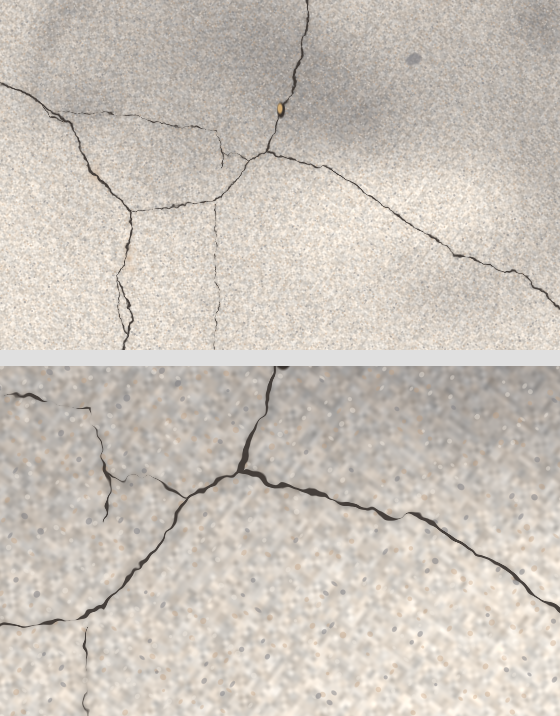
Top: the whole. Bottom: its middle third, enlarged.
A WebGL 1 fragment shader for this texture:

```glsl
precision highp float;

uniform vec2 u_resolution;

const vec3 SUNLIT = vec3(0.885, 0.852, 0.811);
const vec3 SHADED = vec3(0.600, 0.580, 0.565);
const vec3 CREVICE = vec3(0.22, 0.195, 0.18);
const vec3 RUST = vec3(0.76, 0.62, 0.49);
const vec3 SLATE = vec3(0.50, 0.50, 0.52);
const vec3 QUARTZ = vec3(0.96, 0.93, 0.89);
const vec3 STRAW = vec3(0.83, 0.68, 0.46);
const mat2 TURN = mat2(0.8, 0.6, -0.6, 0.8);

float hash(vec2 p) {
  return fract(sin(dot(p, vec2(127.1, 311.7))) * 43758.5453);
}

float noise(vec2 p) {
  vec2 i = floor(p);
  vec2 f = fract(p);
  f = f * f * (3.0 - 2.0 * f);
  vec2 e = vec2(1.0, 0.0);
  return mix(mix(hash(i), hash(i + e.xy), f.x),
             mix(hash(i + e.yx), hash(i + e.xx), f.x), f.y);
}

float fbm(vec2 p) {
  float sum = 0.0;
  float gain = 0.5;
  for (int i = 0; i < 4; i++) {
    sum += gain * noise(p);
    p = TURN * p * 2.03 + 17.3;
    gain *= 0.5;
  }
  return sum;
}

vec2 jitter(vec2 p) {
  return vec2(noise(p), noise(p + 41.7)) - 0.5;
}

float segment(vec2 p, vec2 a, vec2 b) {
  vec2 ab = b - a;
  return length(p - a - ab * clamp(dot(p - a, ab) / dot(ab, ab), 0.0, 1.0));
}

// Distance to a two-piece crack, less its half width
float bend(vec2 p, vec2 a, vec2 b, vec2 c, float halfWidth) {
  return min(segment(p, a, b), segment(p, b, c)) - halfWidth;
}

float softBlob(vec2 p, vec2 center, vec2 radius) {
  vec2 v = (p - center) / radius;
  return exp(-dot(v, v));
}

float disc(vec2 p, vec2 center, vec2 radius, float blur) {
  float d = (length((p - center) / radius) - 1.0) * min(radius.x, radius.y);
  return 1.0 - smoothstep(-blur, blur, d);
}

// Scattered stones, at most one in each cell of a turned grid
float stones(vec2 p, float scale, float share, float seed, float px) {
  vec2 g = TURN * p * scale;
  vec2 cell = floor(g);
  vec2 center = 0.3 + 0.4 * vec2(hash(cell + seed), hash(cell + seed + 9.2));
  vec2 radius = 0.14 + 0.2 * vec2(hash(cell + seed + 3.7), hash(cell + seed + 5.1));
  return step(hash(cell + seed + 13.9), share) * disc(fract(g), center, radius, px * scale * 0.7);
}

float shadows(vec2 p) {
  vec2 q = p + 0.12 * jitter(p * 5.0);
  float s = 0.36 * smoothstep(0.3, 0.85, p.y) + 0.5 * (fbm(p * 3.0) - 0.47);
  s += 0.36 * softBlob(q, vec2(0.72, 0.87), vec2(0.28, 0.17));
  s += 0.46 * softBlob(q, vec2(0.98, 0.71), vec2(0.20, 0.12));
  s += 0.55 * softBlob(q, vec2(1.58, 0.93), vec2(0.14, 0.12));
  s += 0.36 * softBlob(q, vec2(0.27, 0.72), vec2(0.11, 0.07));
  s += 0.32 * softBlob(q - vec2(0.25 * (p.y - 0.9), 0.0), vec2(0.14, 0.9), vec2(0.04, 0.2));
  s += 0.38 * softBlob(q, vec2(1.56, 0.45), vec2(0.16, 0.24));
  s += 0.28 * softBlob(q, vec2(1.28, 0.13), vec2(0.24, 0.13));
  s += 0.18 * softBlob(q, vec2(0.55, 0.56), vec2(0.24, 0.13));
  s -= 0.26 * softBlob(q, vec2(1.2, 0.43), vec2(0.24, 0.12));
  return clamp(s + 0.03, -0.1, 1.0);
}

float cracks(vec2 p) {
  vec2 q = p + 0.014 * jitter(p * 24.0) + 0.008 * jitter(TURN * p * 64.0) + 0.004 * jitter(p * 150.0);
  vec2 fork = vec2(0.76, 0.571);
  vec2 knee = vec2(0.713, 0.54);
  vec2 joint = vec2(0.371, 0.396);
  // Upper crack and its lower branch
  float d = bend(q, vec2(0.882, 1.02), vec2(0.867, 0.844), vec2(0.833, 0.74), 0.0026);
  d = min(d, bend(q, vec2(0.833, 0.74), vec2(0.798, 0.667), fork, 0.0016));
  d = min(d, bend(q, fork, knee, vec2(0.635, 0.433), 0.0013));
  d = min(d, bend(q, vec2(0.635, 0.433), vec2(0.5, 0.408), joint, 0.0008));
  // Right crack
  d = min(d, bend(q, fork, vec2(0.958, 0.51), vec2(1.135, 0.39), 0.0014));
  d = min(d, bend(q, vec2(1.135, 0.39), vec2(1.296, 0.275), vec2(1.49, 0.213), 0.0017));
  d = min(d, segment(q, vec2(1.49, 0.213), vec2(1.62, 0.105)) - 0.0019);
  // Left crack with its side loops
  d = min(d, bend(q, vec2(-0.02, 0.775), vec2(0.104, 0.719), vec2(0.204, 0.642), 0.0022));
  d = min(d, bend(q, vec2(0.204, 0.642), vec2(0.26, 0.517), joint, 0.0024));
  d = min(d, bend(q, joint, vec2(0.367, 0.27), vec2(0.342, 0.208), 0.0018));
  d = min(d, bend(q, vec2(0.342, 0.208), vec2(0.375, 0.083), vec2(0.342, -0.02), 0.0021));
  d = min(d, bend(q, vec2(0.342, 0.208), vec2(0.338, 0.1), vec2(0.36, 0.05), 0.0010));
  d = min(d, bend(q, vec2(0.115, 0.715), vec2(0.14, 0.67), vec2(0.18, 0.655), 0.0010));
  // Hairlines
  d = min(d, bend(q, vec2(0.17, 0.676), vec2(0.385, 0.671), vec2(0.51, 0.64), 0.0006));
  d = min(d, bend(q, vec2(0.51, 0.64), vec2(0.625, 0.631), vec2(0.638, 0.567), 0.0006));
  d = min(d, bend(q, knee, vec2(0.638, 0.567), vec2(0.635, 0.52), 0.0004));
  d = min(d, bend(q, vec2(0.617, 0.417), vec2(0.61, 0.27), vec2(0.629, 0.156), 0.0));
  d = min(d, segment(q, vec2(0.629, 0.156), vec2(0.608, -0.02)));
  return d + 0.003 * (noise(p * 60.0) - 0.5);
}

void main() {
  float px = 1.0 / u_resolution.y;
  vec2 p = gl_FragCoord.xy * px;
  vec3 color = mix(SUNLIT, SHADED, shadows(p));

  // Sandy grain and small aggregate
  vec2 sand = TURN * p;
  float grain = 0.22 * (noise(sand * 210.0) - 0.5) + 0.11 * (noise(sand * 105.0) - 0.5);
  color *= 1.0 + grain;
  color += vec3(0.03, 0.0, -0.03) * (noise(sand * 130.0 + 7.0) - 0.5);
  color = mix(color, RUST, 0.35 * stones(p, 105.0, 0.12, 2.0, px));
  color = mix(color, QUARTZ, 0.4 * stones(p, 120.0, 0.14, 31.0, px));
  color = mix(color, SLATE, 0.5 * stones(p, 95.0, 0.08, 57.0, px));
  color = mix(color, SLATE, 0.65 * disc(p + 0.01 * jitter(p * 50.0), vec2(1.181, 0.829), vec2(0.021, 0.017), 0.005));

  // Chipped edges, open cracks and a caught husk
  float chips = softBlob(p, vec2(0.273, 0.5), vec2(0.016, 0.03)) + softBlob(p, vec2(0.372, 0.26), vec2(0.018, 0.035));
  color = mix(color, mix(RUST, QUARTZ, noise(p * 65.0)), 0.6 * min(chips, 1.0));
  float gap = cracks(p);
  color *= 1.0 - 0.12 * exp(-max(gap, 0.0) * 260.0);
  color = mix(color, CREVICE, 0.9 * (1.0 - smoothstep(-0.7 * px, 0.8 * px, gap)));
  color = mix(color, CREVICE, disc(p, vec2(0.803, 0.685), vec2(0.011, 0.022), px));
  color = mix(color, STRAW, disc(p, vec2(0.8, 0.69), vec2(0.007, 0.014), px));

  gl_FragColor = vec4(color, 1.0);
}
```
